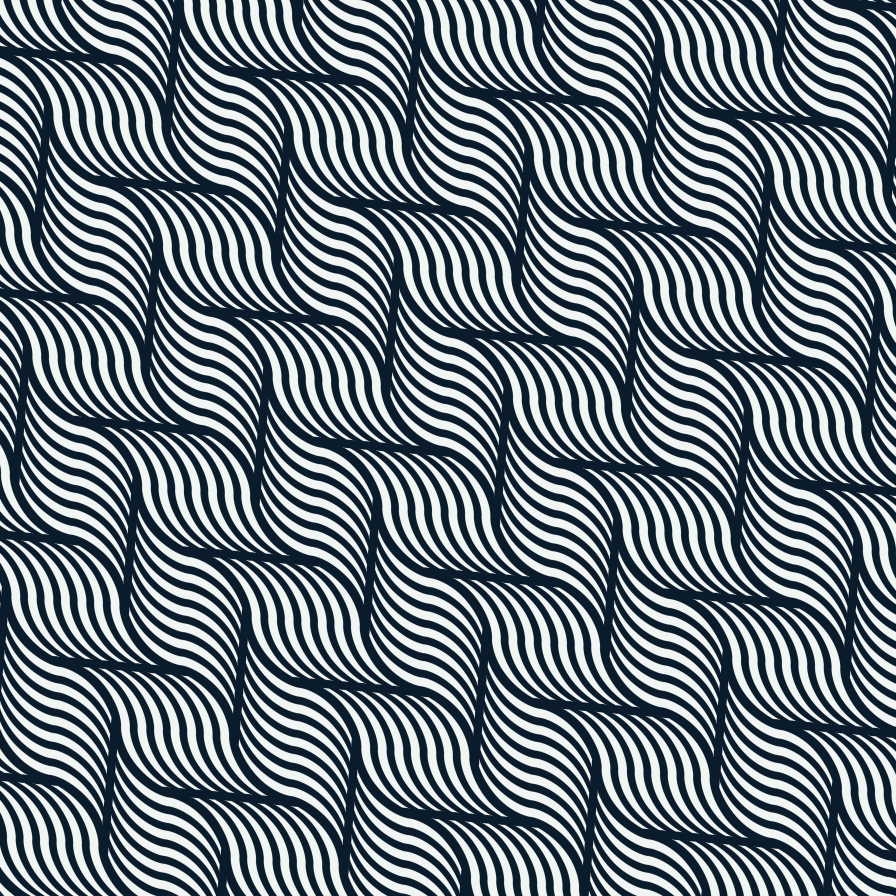
A Shadertoy shader for this pattern:

```glsl
// Woven op-art tiling: interlocking S-curved striped tiles on a slightly turned checkerboard.

#define CELL 0.1346                    // side of a checkerboard cell
#define TILT 0.0872                    // turn of the lattice, radians
#define ORIGIN vec2(0.6211, 0.5833)    // centre of one tile, y downwards
#define STRIPES 7.0                    // stripes per tile
#define BEND 0.65                      // exponent of the S curve
#define DUTY_MID 0.53                  // light share at the middle of a stripe
#define DUTY_END 0.36                  // light share at its ends
#define SEAM 0.035                     // dark margin where stripes end
#define RIM 0.018                      // dark margin along the outer stripes
#define INK vec3(0.04, 0.11, 0.17)
#define PAPER vec3(0.945, 0.96, 0.952)

// S curve through the centre, vertical at x = -0.5 and x = 0.5.
// Its halves are self-inverse, so straight and transposed tiles fit exactly.
float sCurve(float x) {
    float gap = max(0.5 - abs(x), 0.0);
    float rise = max(pow(0.5, BEND) - pow(gap, BEND), 0.0);
    return sign(x) * pow(rise, 1.0 / BEND);
}

// Maps lattice coordinates to the local frame of the tile that owns the point.
vec2 tileFrame(vec2 q) {
    vec2 cell = floor(q + 0.5);
    vec2 local = q - cell;
    if (mod(cell.x + cell.y, 2.0) > 0.5) local = local.yx;

    // Corners outside the curved sides belong to the transposed neighbour.
    float across = local.y - sCurve(local.x);
    if (abs(across) > 0.5) {
        local.x += sign(across);
        local = local.yx;
    }
    return local;
}

// Signed distance inside a light stripe, in cell units.
float stripeDistance(vec2 local) {
    float bend = sCurve(local.x);
    float gap = max(0.5 - abs(local.x), 0.0001);
    float slope = pow(abs(bend) / gap, 1.0 - BEND);

    float span = 1.0 - 2.0 * RIM;
    float phase = ((local.y - bend) / span + 0.5) * STRIPES;
    float duty = mix(DUTY_END, DUTY_MID, smoothstep(0.0, 0.3, gap));
    float stripe = 0.5 * duty - abs(fract(phase) - 0.5);
    stripe *= span / (STRIPES * sqrt(1.0 + slope * slope));
    return min(stripe, gap - SEAM);
}

void mainImage(out vec4 fragColor, in vec2 fragCoord) {
    vec2 p = fragCoord / iResolution.y;
    p.y = 1.0 - p.y;
    p = (p - ORIGIN) / CELL;

    // Turn into the lattice axes
    vec2 axis = vec2(cos(TILT), sin(TILT));
    vec2 q = vec2(dot(p, axis), dot(p, vec2(-axis.y, axis.x)));

    float pixel = 1.0 / (iResolution.y * CELL);
    float d = stripeDistance(tileFrame(q));
    float light = smoothstep(-0.7 * pixel, 0.7 * pixel, d);
    fragColor = vec4(mix(INK, PAPER, light), 1.0);
}
```
